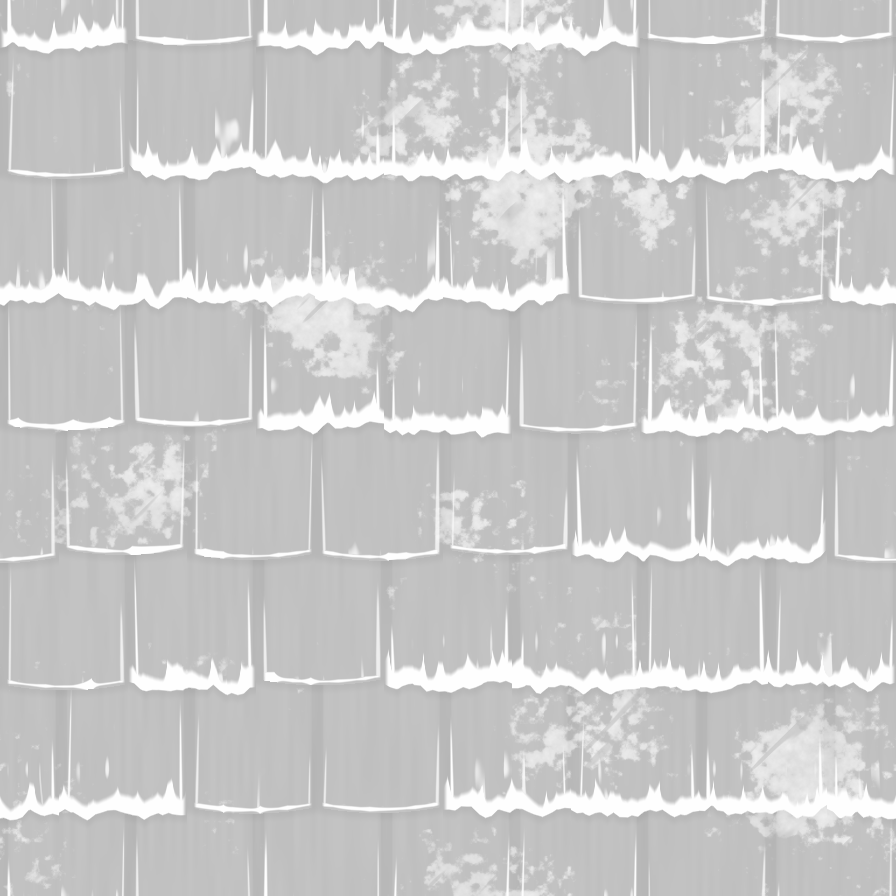
Reproduce this texture map procedurally as a WebGL 2 fragment shader.

```glsl
#version 300 es
precision highp float;

#define COUNT 7.0
#define ROW_START 0.32
#define HALF_SHIFT 0.46
#define BASE_GREY 0.757
#define WEAR_WHITE 0.995
#define BAND_HEIGHT 0.075
#define LINE_WIDTH 0.011
#define GAP_CENTRE 0.02
#define GRUNGE_LIFT 0.12

uniform vec2 u_resolution;
out vec4 outColor;

// One bit per shingle: set where the lower edge is heavily worn
const int WORN_ROWS[7] = int[7](29, 126, 79, 108, 48, 122, 121);

// Grunge patches: centre and radius
const vec3 PATCHES[13] = vec3[13](
  vec3(.58, .19, .13), vec3(.47, .14, .08), vec3(.86, .10, .10), vec3(.91, .24, .07),
  vec3(.72, .22, .07), vec3(.60, .03, .10), vec3(.80, .40, .09), vec3(.55, .58, .08),
  vec3(.66, .83, .09), vec3(.93, .91, .10), vec3(.36, .36, .08), vec3(.88, .85, .06),
  vec3(.17, .54, .06));

float hash(vec2 p) {
  vec3 q = fract(p.xyx * .1031);
  q += dot(q, q.yzx + 33.33);
  return fract((q.x + q.y) * q.z);
}

float noise(vec2 p, vec2 period) {
  vec2 i = floor(p), f = fract(p), seed = period * 1.7;
  f = f * f * (3. - 2. * f);
  vec2 a = mod(i, period) + seed, b = mod(i + 1., period) + seed;
  return mix(mix(hash(a), hash(vec2(b.x, a.y)), f.x),
             mix(hash(vec2(a.x, b.y)), hash(b), f.x), f.y);
}

float fbm(vec2 uv, float frequency) {
  float sum = 0., amplitude = .5;
  for (int i = 0; i < 4; i++) {
    sum += amplitude * noise(uv * frequency, vec2(frequency));
    frequency *= 2.;
    amplitude *= .5;
  }
  return sum / .9375;
}

// Angular profile along a row, with a given number of corners per shingle
float jag(float u, float corners, float seed) {
  float x = u * corners, n = corners * COUNT;
  return mix(hash(vec2(mod(floor(x), n), seed)),
             hash(vec2(mod(floor(x) + 1., n), seed)), fract(x));
}

float rowShift(float row) {
  float r = mod(row, COUNT);
  return r > 0. && mod(r, 2.) == 0. ? HALF_SHIFT : 0.;
}

vec2 shingleId(float u, float row) { return mod(vec2(floor(u), row), COUNT); }

float isWorn(vec2 id) { return float((WORN_ROWS[int(id.y)] >> int(id.x)) & 1); }

// Sagging lower edge of a row, measured from the top
float lowerEdge(float gridX, float row) {
  float u = gridX - rowShift(row), x = fract(u) - .5;
  vec2 id = shingleId(u, row);
  float worn = isWorn(id);
  float drop = (hash(id + 5.) - .5) * mix(.1, .05, worn);
  float sag = .05 * (1. - 4. * x * x);
  float chips = (jag(u, 9., id.y + 11.) - .5) * .09 + (jag(u, 21., id.y + 23.) - .5) * .04;
  return row + ROW_START + drop + sag + worn * (chips + .02);
}

float grunge(vec2 uv) {
  float patchiness = 0.;
  for (int i = 0; i < 13; i++) {
    vec2 d = abs(fract(uv - PATCHES[i].xy + .5) - .5) / PATCHES[i].z;
    patchiness = max(patchiness, exp(-dot(d, d)));
  }
  float speckle = fbm(uv, 96.) - .5;
  float cover = patchiness * .6 + fbm(uv, 12.) * .95 + speckle * .8 - .83;
  float scratch = noise(vec2((uv.x + uv.y) * 96., (uv.x - uv.y) * 12.), vec2(96., 12.));
  float mask = smoothstep(0., .22, cover) * (1. - .6 * smoothstep(.78, .92, scratch));
  return mask * (.65 + .5 * patchiness + speckle);
}

// Tapered white line down one side of a shingle
float sideLine(float x, float h, vec2 seed, float px) {
  float reach = mix(.4, 1.05, hash(seed));
  float width = LINE_WIDTH * (.5 + hash(seed + 9.)) * clamp(1.25 - h / reach, 0., 1.);
  float lean = (hash(seed + 17.) - .5) * .07 * h;
  return smoothstep(width + px, width - px, abs(x + lean)) * smoothstep(reach, reach * .7, h);
}

void main() {
  vec2 uv = gl_FragCoord.xy / u_resolution;
  uv.y = 1. - uv.y;
  vec2 grid = uv * COUNT;
  float px = COUNT / u_resolution.y;

  // Find the visible row; the upper row overlaps the lower one
  float row = floor(grid.y - ROW_START + .5);
  if (grid.y > lowerEdge(grid.x, row)) row += 1.;
  float h = lowerEdge(grid.x, row) - grid.y;
  float below = grid.y - lowerEdge(grid.x, row - 1.);
  float u = grid.x - rowShift(row), x = fract(u);
  vec2 id = shingleId(u, row);
  float worn = isWorn(id);

  // Grain, gaps and overlap shadow
  float grey = BASE_GREY + .02 * (noise(uv * vec2(160., 14.), vec2(160., 14.)) - .5);
  float gap = abs(fract(x - GAP_CENTRE + .5) - .5);
  grey -= .022 * smoothstep(.045 + px, .045 - px, gap) + .015 * smoothstep(.09, .03, gap);
  grey -= .035 * smoothstep(.08, 0., below);
  grey += GRUNGE_LIFT * grunge(uv);

  // Heavy band with ragged top and rising spikes
  float top = BAND_HEIGHT + .07 * jag(u, 8., id.y + 31.) + .17 * pow(jag(u, 26., id.y + 47.), 4.);
  float ends = smoothstep(0., .04, x + isWorn(shingleId(u - 1., row)))
             * smoothstep(0., .04, 1. - x + isWorn(shingleId(u + 1., row)));
  float band = worn * ends * smoothstep(0., 1.5 * px, h) * smoothstep(top + .03, top - .02, h);

  // Thin edge line with small nodules
  float thick = .006 + .012 * jag(u, 14., id.y + 61.) + .05 * pow(jag(u, 7., id.y + 73.), 7.);
  float inside = smoothstep(.05, .08, x) * smoothstep(.98, .95, x);
  float thin = (1. - worn) * inside * smoothstep(thick + px, thick - px, abs(h - .03));

  // Side lines and fine vertical streaks
  float sides = max(sideLine(x - .075, h, id + 3., px), sideLine(x - .955, h, id + 29., px));
  sides *= mix(.75, 1., worn) * smoothstep(.01, .03, h);
  float bend = .006 * noise(uv * 14., vec2(14.));
  float strands = noise(vec2((uv.x + bend) * 140., uv.y * 21.), vec2(140., 21.));
  float limit = mix(.7, 1.02, clamp(h * 1.3, 0., 1.)) + .14 * (1. - worn);
  float streaks = .8 * inside * smoothstep(limit, limit + .14, strands) * smoothstep(.02, .05, h);

  float white = max(max(band, thin), max(sides, streaks));
  outColor = vec4(vec3(mix(grey, WEAR_WHITE, white)), 1.);
}
```
